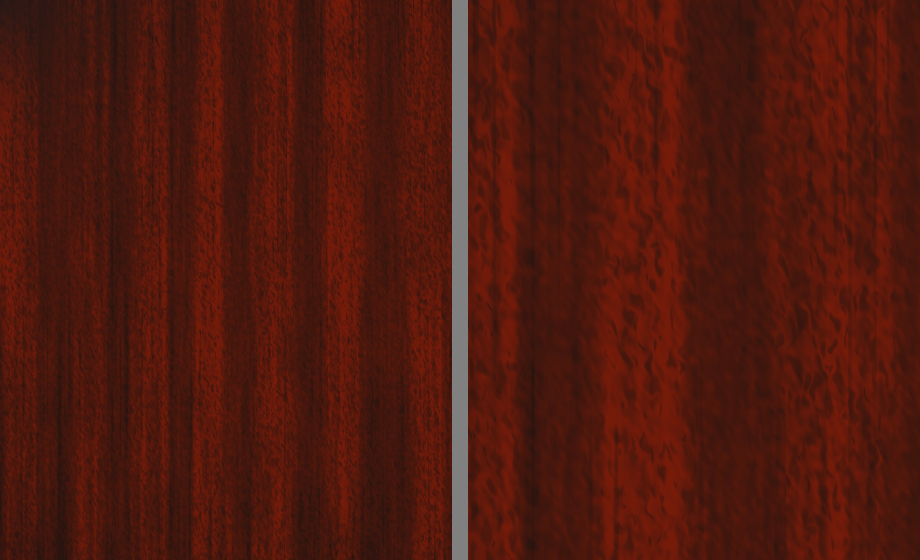
Left: the whole. Right: its middle third, enlarged.
A Shadertoy shader for this texture:

```glsl
// Dark red varnished wood with upright ribbon stripes.
// A warped cosine and straight-edged strips set the broad bands, stretched
// noise draws the fibres, and ragged cellular flecks darken the bright bands.

const vec3 DARK_BROWN = vec3(0.155, 0.078, 0.060);
const vec3 DEEP_RED = vec3(0.285, 0.089, 0.050);
const vec3 BRIGHT_RED = vec3(0.470, 0.106, 0.036);
const vec3 HAZE_GREY = vec3(0.125, 0.095, 0.092);

const float BASE_TONE = 0.375;
const float STRIPE_PERIOD = 0.155;   // share of the canvas width
const float STRIPE_GAIN = 0.36;
const float STRIP_GAIN = 0.17;
const float STREAK_GAIN = 0.20;
const float FIBRE_GAIN = 0.24;
const float GRAIN_GAIN = 0.26;
const float FLECK_GAIN = 0.40;
const float PORE_GAIN = 0.17;
const vec2 FLECK_CELLS = vec2(155.0, 68.0);
const float TAU = 6.2831853;

float hash(vec2 p) {
    vec3 q = fract(p.xyx * vec3(0.1031, 0.1030, 0.0973));
    q += dot(q, q.yzx + 33.33);
    return fract((q.x + q.y) * q.z);
}

float noise(vec2 p) {
    vec2 i = floor(p), f = fract(p);
    f = f * f * (3.0 - 2.0 * f);
    float low = mix(hash(i), hash(i + vec2(1, 0)), f.x);
    float high = mix(hash(i + vec2(0, 1)), hash(i + vec2(1, 1)), f.x);
    return mix(low, high, f.y);
}

// Signed noise around zero
float ripple(vec2 p) {
    return noise(p) - 0.5;
}

// Bright ribbons, unevenly spaced and of varying strength
float ribbons(float x, float y) {
    float shift = -0.018 - 0.03 * sin(TAU * (x - 0.38) / 1.1);
    float s = (x - shift - 0.03) / STRIPE_PERIOD;
    s += 0.24 * ripple(vec2(x * 55.0, y * 1.2));
    float ribbon = smoothstep(0.1, 0.95, 0.5 + 0.5 * cos(TAU * s));
    float weakness = exp(-pow((x - 0.17) / 0.06, 2.0));
    return ribbon * (1.0 - 0.5 * weakness);
}

// Upright strips of even tone that meet at narrow, straight edges
float strips(float x, float y) {
    float s = x * 34.0 + 0.5 * sin(x * 51.0), f = fract(s), i = floor(s);
    float left = noise(vec2(i * 7.3, y * 1.6));
    float right = noise(vec2(i * 7.3 + 7.3, y * 1.6));
    return mix(left, right, smoothstep(0.82, 1.0, f)) - 0.5;
}

// Cellular noise: upright slanted dashes with ragged outlines
float flecks(vec2 p) {
    p += vec2(0.9, 0.7) * vec2(ripple(p * vec2(1.3, 1.9)), ripple(p * 1.4 + 31.0));
    vec2 cell = floor(p), f = fract(p);
    float cover = 0.0;
    for (int j = -1; j <= 1; j++) {
        for (int i = -1; i <= 1; i++) {
            vec2 o = vec2(i, j), id = cell + o;
            vec2 d = o + vec2(hash(id), hash(id + 57.3)) - f;
            d.x += 0.4 * d.y;
            float size = mix(0.3, 1.2, hash(id + 131.7));
            float r = length(d / vec2(0.42, 0.58)) / size;
            float depth = mix(0.45, 1.0, hash(id + 211.9));
            cover = max(cover, depth * (1.0 - smoothstep(0.45, 1.2, r)));
        }
    }
    return cover;
}

void mainImage(out vec4 fragColor, in vec2 fragCoord) {
    vec2 uv = fragCoord / iResolution.xy;
    vec2 p = fragCoord / iResolution.y;

    float ribbon = ribbons(uv.x, uv.y);
    float streak = ripple(vec2(p.x * 75.0, p.y * 1.1));
    float fibre = ripple(vec2(p.x * 210.0, p.y * 11.0 + 9.0));
    float grain = ripple(vec2(p.x * 330.0 + p.y * 120.0, p.y * 190.0));
    float patches = ripple(vec2(p.x * 26.0, p.y * 11.0) + 40.0);
    float fleck = flecks(p * FLECK_CELLS);

    // Long thin pores, broken up along their length
    float pore = smoothstep(0.72, 0.9, noise(vec2(p.x * 260.0, p.y * 3.0) + 80.0));
    pore *= 0.4 + noise(vec2(p.x * 90.0, p.y * 45.0));

    float tone = BASE_TONE + STRIPE_GAIN * ribbon + STRIP_GAIN * strips(uv.x, uv.y);
    tone += STREAK_GAIN * streak + FIBRE_GAIN * fibre + GRAIN_GAIN * grain;
    tone += 0.13 * patches;
    tone -= FLECK_GAIN * fleck * mix(0.32, 0.8, ribbon);
    tone -= PORE_GAIN * pore;

    // Light falls off towards the foot and the edges
    vec2 fromCentre = uv - vec2(0.52, 0.58);
    tone += 0.07 - 0.36 * dot(fromCentre, fromCentre);
    tone = clamp(tone, 0.0, 1.0);

    vec3 colour = mix(DARK_BROWN, DEEP_RED, smoothstep(-0.1, 0.54, tone));
    colour = mix(colour, BRIGHT_RED, smoothstep(0.40, 1.0, tone));

    // Dull grey sheen in the upper left corner
    float haze = exp(-5.5 * length((uv - vec2(0.0, 1.0)) * vec2(1.0, 1.3)));
    colour = mix(colour, HAZE_GREY, 0.9 * haze);

    fragColor = vec4(colour, 1.0);
}
```
